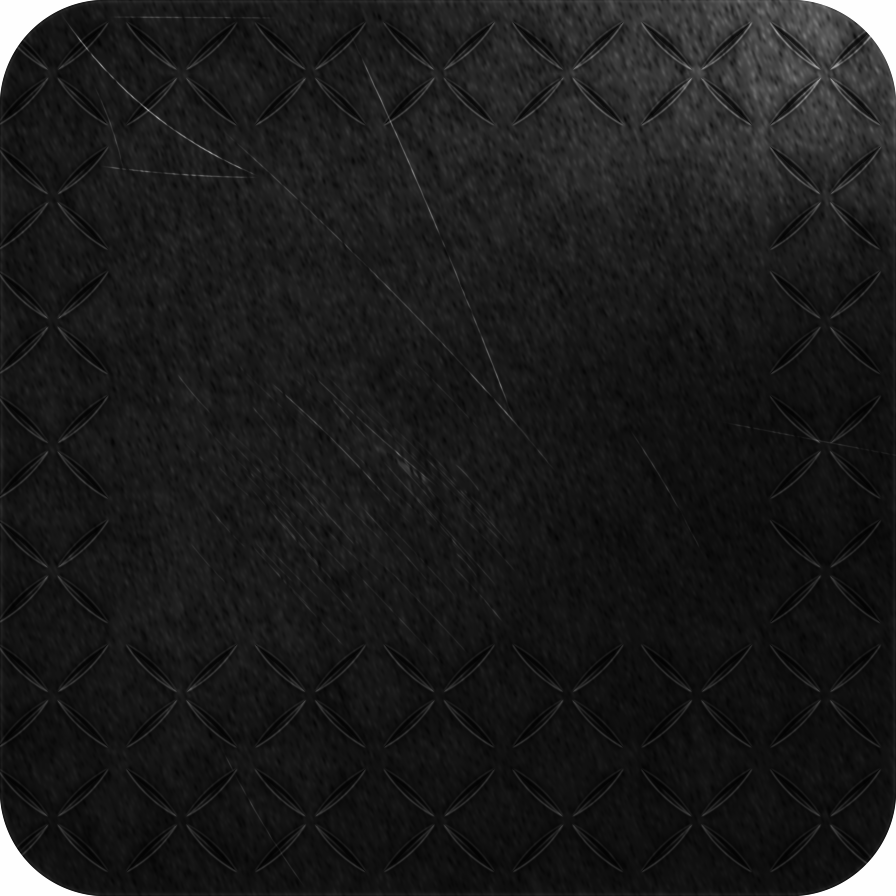
Give the GLSL for this texture, as a WebGL 2 fragment shader.

```glsl
#version 300 es
precision highp float;
// Dark, worn steel plate with rounded corners and a border of raised tread ridges.
// Broad gaussian lights set the tone, stretched cellular specks give the brushed
// grain, and bowed line distances draw the scratches.
#define CORNER 0.118
#define ORIGIN vec2(0.0590, 0.0846)
#define PITCH vec2(0.1437, 0.1389)
#define ARM_CENTER vec2(0.0335, 0.0310)
#define ARM_HALF_LENGTH 0.0400
#define ARM_HALF_WIDTH 0.0052
#define GRAIN_AMOUNT 0.40
#define SCRATCH_WIDTH 0.0009
#define SCATTER_COUNT 60
#define BASE_LEVEL 0.060

uniform vec2 u_resolution;
out vec4 fragColor;

vec2 hash2(vec2 c) {
    vec3 q = fract(c.xyx * vec3(0.1031, 0.1030, 0.0973));
    q += dot(q, q.yzx + 33.33);
    return fract((q.xx + q.yz) * q.zy);
}

// Cellular specks of random sign, one per cell
float specks(vec2 q) {
    vec2 cell = floor(q);
    float sum = 0.0;
    for (int y = -1; y <= 1; y++)
    for (int x = -1; x <= 1; x++) {
        vec2 c = cell + vec2(x, y);
        vec2 d = q - c - hash2(c);
        sum += (hash2(c + 71.0).x * 2.0 - 1.0) * exp(-4.0 * dot(d, d));
    }
    return sum;
}

float light(vec2 p, vec2 center, vec2 radius) {
    vec2 d = (p - center) / radius;
    return exp(-dot(d, d));
}

// Thin line from a to b, bowed sideways, fading at both ends
float scratch(vec2 p, vec2 a, vec2 b, float bow, float width) {
    vec2 d = b - a;
    float len = length(d);
    float t = dot(p - a, d) / (len * len);
    float side = dot(p - a, vec2(-d.y, d.x)) / len - 4.0 * bow * t * (1.0 - t);
    float ends = smoothstep(0.0, 0.15, t) * smoothstep(1.0, 0.9, t);
    return ends * exp(-side * side / (width * width));
}

// Tread ridges: four lens-shaped arms around each junction of the border
float treadRidges(vec2 p, float tone, float pixel) {
    vec2 g = (p - ORIGIN) / PITCH;
    vec2 id = clamp(round(g), 0.0, 6.0);
    bool onBorder = id.x < 0.5 || id.x > 5.5 || id.y < 1.5 || id.y > 5.5;
    if (!onBorder) return tone;
    vec2 local = (g - id) * PITCH;
    vec2 q = abs(local) - ARM_CENTER;
    vec2 axis = normalize(vec2(1.0, 0.94));
    float along = dot(q, axis) / ARM_HALF_LENGTH;
    float up = dot(q, vec2(-axis.y, axis.x)) * (local.y > 0.0 ? 1.0 : -1.0);
    float taper = max(1.0 - along * along, 0.0);
    float halfWidth = ARM_HALF_WIDTH * taper;
    float edge = abs(up) - halfWidth;
    float present = smoothstep(0.0, 0.2, taper);
    float shadow = present * exp(-max(edge, 0.0) / 0.0045);
    float body = present * (1.0 - smoothstep(-pixel, pixel, edge));
    float rimWidth = max(0.0012, 0.7 * pixel);
    float rim = present * exp(-edge * edge / (rimWidth * rimWidth));
    float crest = body * exp(-pow((up + 0.0007) / 0.0014, 2.0)) * smoothstep(0.5, -0.6, along);
    float shine = 0.10 + 0.8 * tone;
    tone *= 1.0 - 0.58 * shadow;
    tone *= 1.0 - body * (up > 0.0 ? 0.5 : 0.1);
    return tone + shine * (rim * (up > 0.0 ? 0.50 : 0.95) + 0.75 * crest);
}

float scratches(vec2 p, float width) {
    float s = 0.22 * scratch(p, vec2(0.385, 0.975), vec2(0.577, 0.522), 0.005, width);
    s += 0.13 * scratch(p, vec2(0.240, 0.862), vec2(0.600, 0.500), 0.008, width);
    s += 0.36 * scratch(p, vec2(0.068, 0.985), vec2(0.292, 0.802), -0.022, width);
    s += 0.19 * scratch(p, vec2(0.110, 0.815), vec2(0.290, 0.802), -0.003, width);
    s += 0.13 * scratch(p, vec2(0.105, 0.905), vec2(0.138, 0.810), 0.003, width);
    s += 0.14 * scratch(p, vec2(0.300, 0.575), vec2(0.440, 0.435), 0.004, width);
    s += 0.12 * scratch(p, vec2(0.340, 0.590), vec2(0.490, 0.455), -0.002, width);
    s += 0.10 * scratch(p, vec2(0.700, 0.525), vec2(0.785, 0.380), 0.003, width);
    s += 0.08 * scratch(p, vec2(0.800, 0.530), vec2(1.020, 0.488), 0.000, width);
    s += 0.12 * scratch(p, vec2(0.120, 0.981), vec2(0.310, 0.980), 0.000, width);
    s += 0.10 * scratch(p, vec2(0.245, 0.170), vec2(0.340, 0.010), -0.004, width);
    // Scattered scuffs along the falling diagonal, left of centre
    for (int i = 0; i < SCATTER_COUNT; i++) {
        vec2 r = hash2(vec2(float(i) + 3.0, 17.0));
        vec2 k = hash2(vec2(float(i) + 9.0, 53.0));
        vec2 start = vec2(0.18 + 0.34 * r.x, 0.36 + 0.24 * r.y);
        vec2 run = vec2(0.7, -0.62 - 0.2 * k.y) * (0.04 + 0.13 * k.x);
        s += (0.02 + 0.06 * k.y) * scratch(p, start, start + run, 0.003 * (r.x - 0.5), width);
    }
    return s;
}

void main() {
    float side = min(u_resolution.x, u_resolution.y);
    vec2 p = (gl_FragCoord.xy - 0.5 * (u_resolution - side)) / side;
    float pixel = 1.0 / side;

    // Broad light across the plate
    float tone = BASE_LEVEL;
    tone += 0.17 * light(p, vec2(0.95, 0.95), vec2(0.14, 0.14));
    tone += 0.11 * light(p, vec2(0.75, 0.98), vec2(0.20, 0.14));
    tone += 0.060 * light(p, vec2(0.74, 0.85), vec2(0.36, 0.20));
    tone += 0.042 * light(p, vec2(0.25, 0.80), vec2(0.38, 0.34));
    tone += 0.030 * light(p, vec2(0.26, 0.35), vec2(0.27, 0.25));
    tone += 0.016 * light(p, vec2(0.50, 0.46), vec2(0.16, 0.12));

    // Brushed grain, leaning with the scratches, and slow mottling
    vec2 brushed = mat2(0.92, 0.39, -0.39, 0.92) * vec2(-p.x, p.y);
    float grain = specks(brushed * vec2(290.0, 120.0));
    grain += 0.45 * specks(brushed * vec2(110.0, 32.0) + 40.0);
    float mottle = sin(p.x * 19.0 + 2.0 * sin(p.y * 13.0)) * sin(p.y * 23.0 + 1.7 * sin(p.x * 17.0));
    tone *= max(1.0 + GRAIN_AMOUNT * grain + 0.08 * mottle, 0.25);

    // Ridges, then scratches and the small scuff near the centre
    tone = treadRidges(p, tone, pixel);
    float wear = clamp(0.8 + 0.8 * grain, 0.15, 1.4);
    tone += wear * scratches(p, max(SCRATCH_WIDTH, 0.55 * pixel));
    tone += 0.10 * wear * scratch(p, vec2(0.415, 0.505), vec2(0.480, 0.460), 0.0, 0.003);

    // Rounded outline on white
    vec2 corner = abs(p - 0.5) - (0.5 - CORNER);
    float outline = length(max(corner, 0.0)) + min(max(corner.x, corner.y), 0.0) - CORNER;
    tone += 0.06 * exp(-abs(outline + 0.002) / 0.0015);
    tone = mix(tone, 0.995, smoothstep(-0.3 * pixel, 0.9 * pixel, outline));
    fragColor = vec4(vec3(clamp(tone, 0.0, 1.0)), 1.0);
}
```
